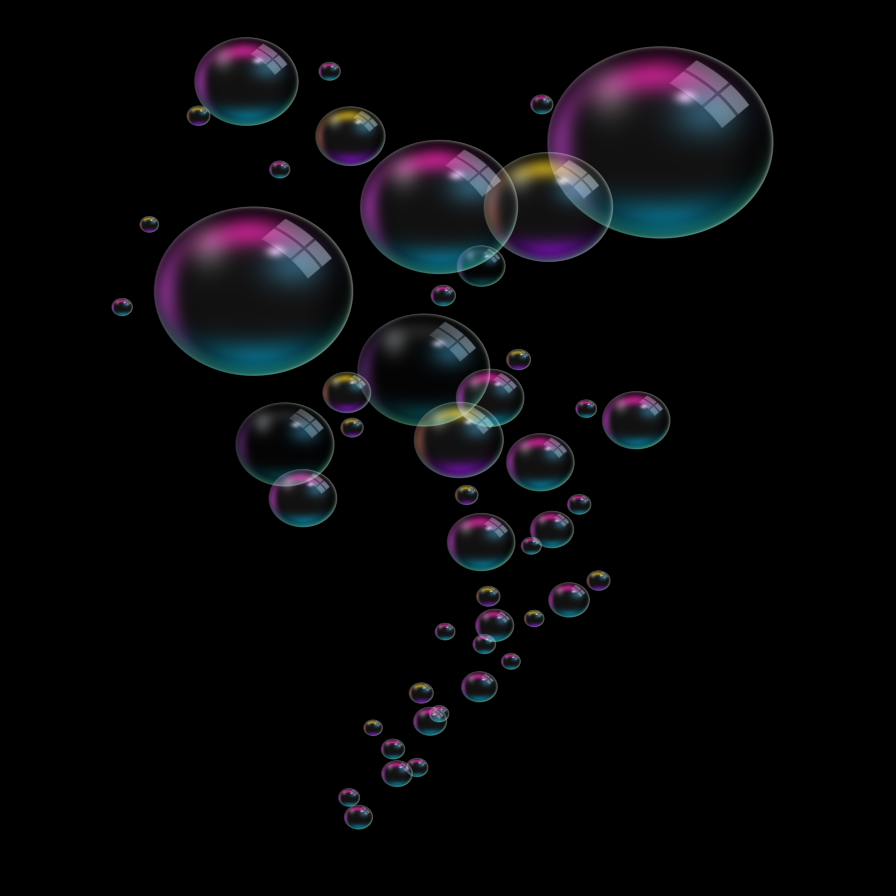
This background is drawn by a WebGL 2 fragment shader. Its source:

```glsl
#version 300 es
precision highp float;
// Iridescent soap bubbles rising in a widening stream over black.
uniform vec2 u_resolution;
out vec4 outColor;

const vec2 SQUASH = vec2(1.0, 0.85);

// Large bubbles: centre and radius. First four golden, next three dark, the rest pink.
const vec3 LARGE[16] = vec3[16](
  vec3(.391, .848, .039), vec3(.612, .769, .072), vec3(.512, .509, .050), vec3(.387, .562, .027),
  vec3(.473, .587, .074), vec3(.318, .504, .055), vec3(.537, .703, .027), vec3(.275, .909, .058),
  vec3(.737, .841, .126), vec3(.490, .769, .088), vec3(.283, .675, .111), vec3(.547, .556, .038),
  vec3(.338, .444, .038), vec3(.603, .484, .038), vec3(.710, .531, .038), vec3(.537, .395, .038));

float hash(float n) { return fract(sin(n * 12.99) * 4375.5); }

float glow(vec2 p, vec2 center, vec2 size) {
  vec2 d = (p - center) / size;
  return exp(-dot(d, d));
}

// Tilted window reflection, split into four panes.
float windowLight(vec2 q, float aa) {
  vec2 d = q - vec2(.46, .53);
  vec2 w = vec2(d.x - d.y, d.x + d.y) * .707;
  w.y += .35 * w.x * w.x;
  vec2 inside = smoothstep(-aa, aa, vec2(.33, .17) - abs(w));
  vec2 bars = smoothstep(.008, .012 + aa, abs(w - vec2(.05, .02)));
  return inside.x * inside.y * mix(.4, 1.0, bars.x * bars.y) * (.27 + .5 * w.y + .15 * w.x);
}

// Light of one bubble; kind is 0 pink, 1 golden, 2 dark.
vec3 bubble(vec2 p, vec2 center, float radius, int kind, float px) {
  vec2 q = (p - center) / (radius * SQUASH);
  float len = length(q);
  if (len > 1.0 + px / radius) return vec3(0.0);
  float aa = px / radius;
  float disc = 1.0 - smoothstep(1.0 - aa, 1.0 + aa, len);

  vec3 topTint = vec3(.62, .07, .44), baseTint = vec3(.0, .34, .43), sideTint = vec3(.42, .14, .44);
  float body = .07;
  if (kind == 1) {
    topTint = vec3(.58, .48, .06);
    baseTint = vec3(.32, .03, .50);
    sideTint = vec3(.36, .21, .18);
  } else if (kind == 2) {
    topTint = vec3(.10);
    baseTint = vec3(.02, .20, .22);
    sideTint = vec3(.22, .10, .27);
    body = .015;
  }

  // Film colours, bent along the sphere
  vec2 bent = vec2(q.x, q.y + .4 * q.x * q.x);
  vec2 sag = vec2(q.x, q.y - .35 * q.x * q.x);
  vec2 side = vec2(q.x - .45 * q.y * q.y, q.y);
  vec3 col = vec3(body, body * .94, body * .92) * smoothstep(1.1, .5, len);
  col += topTint * glow(bent, vec2(-.05, .70), vec2(.48, .19));
  col += baseTint * glow(sag, vec2(.05, -.80), vec2(.62, .22));
  col += sideTint * glow(side, vec2(-.88, .0), vec2(.13, .55));
  col += vec3(.23, .24, .24) * glow(q, vec2(-.45, .52), vec2(.20, .27));
  col += vec3(.10, .26, .33) * glow(q, vec2(.40, .30), vec2(.30, .26));
  col += vec3(.5, .45, .5) * glow(q, vec2(.22, .47), vec2(.09, .07));
  col += vec3(.9, .95, 1.0) * windowLight(q, aa);

  // Thin bright rim with a soft green inner edge
  float depth = max(1.0 - len, 0.0) * radius;
  float facing = .36 + .20 * q.x + .06 * q.y;
  col += vec3(.95, 1.0, .94) * facing * exp(-depth / (.0009 + .010 * radius));
  col += vec3(.05, .16, .10) * smoothstep(.82, .98, len) * smoothstep(.3, -.9, q.y);
  return clamp(col, 0.0, 1.0) * disc;
}

vec3 screenBlend(vec3 a, vec3 b) { return 1.0 - (1.0 - a) * (1.0 - b); }

// True when a small bubble at c stays clear of every large one.
bool isClear(vec2 c) {
  for (int i = 0; i < 16; i++)
    if (length((c - LARGE[i].xy) / SQUASH) < LARGE[i].z + .011) return false;
  return true;
}

void main() {
  float scale = min(u_resolution.x, u_resolution.y);
  vec2 p = (gl_FragCoord.xy - .5 * u_resolution) / scale + .5;
  float px = 1.0 / scale;
  vec3 col = vec3(0.0, 0.0, .003);

  for (int i = 0; i < 16; i++) {
    int kind = i < 4 ? 1 : (i < 7 ? 2 : 0);
    col = screenBlend(col, bubble(p, LARGE[i].xy, LARGE[i].z, kind, px));
  }

  // Zigzag tail of medium bubbles
  for (int i = 0; i < 7; i++) {
    float t = float(i);
    float zig = i % 2 == 0 ? 1.0 : -1.0;
    vec2 c = vec2(.40 + .042 * t - .001 * t * t * zig, .088 + .051 * t + .0025 * t * zig);
    col = screenBlend(col, bubble(p, c, .016 + .0014 * t, 0, px));
  }

  // Small bubbles scattered around the stream, wider toward the top
  for (int i = 0; i < 37; i++) {
    float t = float(i);
    float y = .12 + .022 * t + .02 * (hash(t) - .5);
    float rise = (y - .36) / .17;
    float spread = mix(.10, .62, smoothstep(.2, .75, y));
    float x = .40 + .17 * exp(-rise * rise) + spread * (fract(t * .618 + .2) - .5);
    float radius = .0105 + .0035 * hash(t + 50.0);
    if (length(p - vec2(x, y)) < radius + px && isClear(vec2(x, y)))
      col = screenBlend(col, bubble(p, vec2(x, y), radius, hash(t + 9.0) > .76 ? 1 : 0, px));
  }
  outColor = vec4(col, 1.0);
}
```
